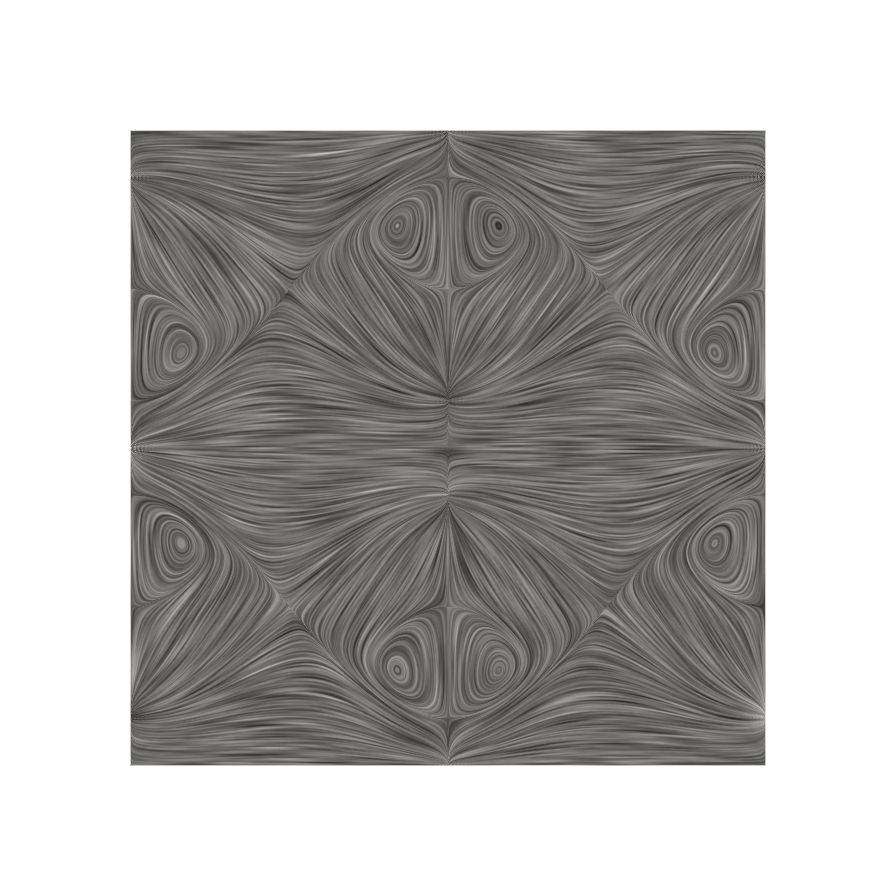
Give the GLSL for this background, as a Shadertoy shader.

```glsl
// A grey square of combed streaks on white, tracing a mirrored periodic flow.
// Each pixel averages fine noise along its streamline (line integral
// convolution); the flow has nodes, saddles and eight whirls from sine terms.

#define HALF_SIDE 0.3542     // half the square, in canvas units
#define NOISE_CELLS 235.0    // noise cells per half side
#define STREAK_REACH 0.095   // streamline reach each way, in half sides
#define STEPS 22             // samples each way
#define CONTRAST 1.75
#define MEAN_GREY vec3(0.422, 0.417, 0.412)
#define CROSS_PULL 0.53      // sideways pull placing the whirls
#define SPINE_FLOW 0.29      // flow through the leaf shaped fans
#define AXIS_FLOW 0.32       // flow along the vertical mirror lines

const float PI = 3.14159265;

// Sine-free integer hash in 0..1
float hash(ivec2 cell) {
    uvec2 q = uvec2(cell + 4096) * uvec2(1597u, 3571u);
    uint n = q.x ^ (q.y * 2971u);
    n = (n ^ (n >> 15)) * 73939133u;
    n = (n ^ (n >> 13)) * 8388593u;
    return float((n ^ (n >> 16)) & 65535u) / 65535.0;
}

float valueNoise(vec2 p) {
    ivec2 cell = ivec2(floor(p));
    vec2 f = fract(p);
    float low = mix(hash(cell), hash(cell + ivec2(1, 0)), f.x);
    float high = mix(hash(cell + ivec2(0, 1)), hash(cell + ivec2(1, 1)), f.x);
    return mix(low, high, f.y);
}

// Unit flow direction; the square spans -1..1 on both axes
vec2 flow(vec2 p) {
    vec2 a = PI * p;
    float across = -sin(a.x) * (cos(a.y) + 0.13 * cos(3.0 * a.y) + CROSS_PULL * cos(a.x));
    float axis = sin(2.0 * a.y) * (cos(2.0 * a.y) - 0.6);
    axis *= 0.3 + 0.7 * cos(a.x) * cos(a.x);
    float spine = cos(a.x) - 0.8 * cos(3.0 * a.x) - 0.2 * cos(5.0 * a.x);
    vec2 v = vec2(across, AXIS_FLOW * axis - SPINE_FLOW * sin(a.y) * spine);
    return v / max(length(v), 1e-4);
}

// Weighted noise sum along one half of the streamline
vec2 traceStreak(vec2 p, float side) {
    float stepSize = side * STREAK_REACH / float(STEPS);
    vec2 sum = vec2(0.0);
    for (int i = 1; i <= STEPS; i++) {
        vec2 middle = p + 0.5 * stepSize * flow(p);
        p += stepSize * flow(middle);
        float weight = 1.0 - 0.8 * float(i) / float(STEPS);
        sum += weight * vec2(valueNoise(p * NOISE_CELLS), 1.0);
    }
    return sum;
}

void mainImage(out vec4 fragColor, in vec2 fragCoord) {
    float canvas = min(iResolution.x, iResolution.y);
    vec2 p = (fragCoord - 0.5 * iResolution.xy) / (canvas * HALF_SIDE);

    // Antialiased square mask
    float pixel = 1.0 / (canvas * HALF_SIDE);
    float edge = max(abs(p.x), abs(p.y)) - 1.0;
    float mask = clamp(0.5 - edge / pixel, 0.0, 1.0);

    vec3 color = vec3(1.0);
    if (mask > 0.0) {
        vec2 sum = vec2(valueNoise(p * NOISE_CELLS), 1.0);
        sum += traceStreak(p, 1.0) + traceStreak(p, -1.0);
        float streak = sum.x / sum.y - 0.5;
        vec3 grey = clamp(MEAN_GREY + CONTRAST * streak, 0.0, 1.0);
        color = mix(color, grey, mask);
    }
    fragColor = vec4(color, 1.0);
}
```
